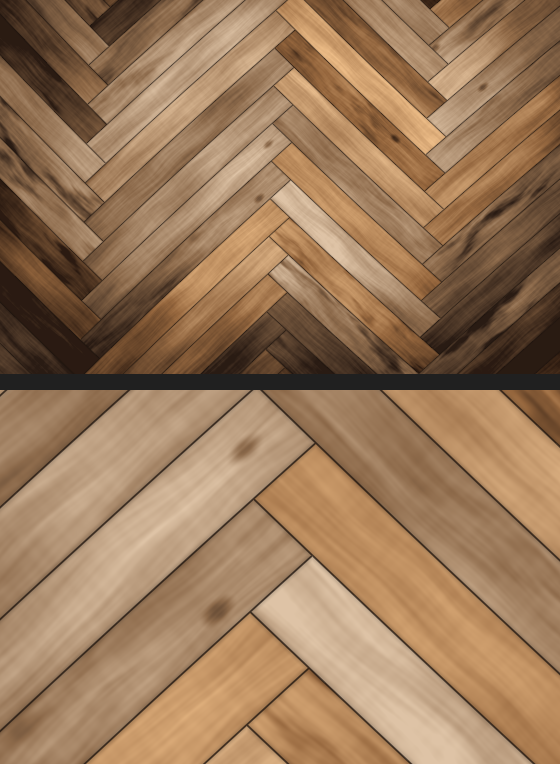
Top: the whole. Bottom: its middle third, enlarged.
Give the GLSL for this texture, as a Shadertoy shader.

```glsl
// Herringbone floor of mixed, worn wooden boards under a soft vignette.

// Layout, in units of the canvas height
const int SEAM_COUNT = 3;
const float SEAMS[SEAM_COUNT] = float[](0.254, 0.750, 1.162); // valley, peak, valley
const float ROW_HEIGHT = 0.1005;  // vertical repeat of the boards
const float SLOPE = 0.93;         // rise over run of a board
const float FIRST_CORNER = 0.460;
const float SEAM_TILT = 0.03;
const float ROW_FAN = 0.08;       // rows narrow towards the right
const float GAP_HALF_WIDTH = 0.0008;
const float GAP_STRENGTH = 0.78;
const float BEVEL_WIDTH = 0.005;

// Wood
const vec3 DARK_WOOD = vec3(0.16, 0.105, 0.075);
const vec3 MID_WOOD = vec3(0.55, 0.415, 0.293);
const vec3 PALE_WOOD = vec3(0.87, 0.765, 0.65);
const vec3 HONEY_TINT = vec3(1.07, 0.97, 0.82);
const vec3 GAP_COLOR = vec3(0.12, 0.08, 0.055);
const float BASE_TONE = 0.72;
const float BOARD_VARIATION = 0.44;
const float STAIN_STRENGTH = 0.55;

// Light
const vec2 LIGHT_CENTER = vec2(0.54, 0.58);
const float VIGNETTE = 0.70;

float hash(vec2 p) {
    vec3 q = fract(vec3(p.xyx) * 0.1031);
    q += dot(q, q.yzx + 33.33);
    return fract((q.x + q.y) * q.z);
}

float cornerSlope(vec2 cell, vec2 offset) {
    float angle = 6.2832 * hash(cell);
    return dot(vec2(cos(angle), sin(angle)), offset);
}

float gradientNoise(vec2 p) {
    vec2 i = floor(p), f = fract(p);
    vec2 u = f * f * f * (f * (f * 6.0 - 15.0) + 10.0);
    vec2 e = vec2(1.0, 0.0);
    float low = mix(cornerSlope(i, f), cornerSlope(i + e, f - e), u.x);
    float high = mix(cornerSlope(i + e.yx, f - e.yx), cornerSlope(i + 1.0, f - 1.0), u.x);
    return 1.4 * mix(low, high, u.y);
}

float fbm(vec2 p) {
    float sum = 0.0, amplitude = 0.6;
    for (int i = 0; i < 4; i++) {
        sum += amplitude * gradientNoise(p);
        p = p * 2.03 + 17.3;
        amplitude *= 0.5;
    }
    return sum;
}

// Returns wood brightness; q.x runs along the board, q.y across it
float woodTone(vec2 q, vec2 board) {
    float kind = hash(board + 7.1);
    vec2 shift = 40.0 * vec2(hash(board + 2.3), hash(board + 5.9));

    // Knot: the grain bends around it
    float side = board.x < 0.5 ? -1.0 : 1.0;
    vec2 knot = vec2(side * mix(0.08, 0.45, hash(board + 11.7)),
                     0.045 * (hash(board + 13.1) - 0.5));
    float knotDistance = length((q - knot) * vec2(0.55, 1.0));
    float hasKnot = step(0.82, hash(board + 19.3));
    q.y += hasKnot * (q.y - knot.y) * 0.8 * exp(-knotDistance * 45.0);

    vec2 g = q + vec2(0.0, 0.007 * gradientNoise(q * vec2(8.0, 15.0) + shift));
    float drift = gradientNoise(q * vec2(5.0, 6.0) + shift.yx);
    float broad = fbm(g * vec2(4.0, 28.0) + shift);
    float streaks = gradientNoise(g * vec2(7.0, 130.0) + shift);
    float fibers = gradientNoise(g * vec2(20.0, 240.0) - shift);
    float rings = sin(24.0 * gradientNoise(g * vec2(3.0, 13.0) + shift.yx));
    float sawMarks = gradientNoise(q * vec2(110.0, 18.0) + shift);
    float stain = smoothstep(0.02, 0.65, fbm(g * vec2(5.0, 19.0) - shift.yx));

    float tone = BOARD_VARIATION * (hash(board + 3.7) - 0.5);
    tone += 0.14 * drift + 0.22 * broad + 0.06 * streaks + 0.035 * fibers + 0.025 * sawMarks;
    tone += 0.02 * rings * smoothstep(0.3, 0.8, kind);
    tone -= STAIN_STRENGTH * stain * smoothstep(0.4, 0.9, kind);
    tone -= 0.35 * hasKnot * (1.0 - smoothstep(0.002, 0.012, knotDistance));
    return tone;
}

vec3 woodRamp(float tone) {
    vec3 shade = mix(DARK_WOOD, MID_WOOD, clamp(tone * 2.0, 0.0, 1.0));
    return mix(shade, PALE_WOOD, clamp(tone * 2.0 - 1.0, 0.0, 1.0));
}

void mainImage(out vec4 fragColor, in vec2 fragCoord) {
    float pixel = 1.0 / iResolution.y;
    vec2 uv = fragCoord / iResolution.xy;
    vec2 p = fragCoord * pixel;
    p.x -= SEAM_TILT * (p.y - 0.5);
    p.y += ROW_FAN * (p.y - 0.5) * (p.x - SEAMS[1]);

    // Find the column between zigzag seams; each seam sets the next one's phase
    float cosine = inversesqrt(1.0 + SLOPE * SLOPE);
    float reach = ROW_HEIGHT / (4.0 * SLOPE);
    float phase = FIRST_CORNER, direction = -1.0, column = 0.0, edge = 1.0;
    vec2 anchor = vec2(SEAMS[0], phase);
    for (int i = 0; i < SEAM_COUNT; i++) {
        float nextDirection = i % 2 == 0 ? 1.0 : -1.0;
        float zigzag = 4.0 * abs(fract((p.y - phase) / ROW_HEIGHT) - 0.5) - 1.0;
        float beyond = p.x - SEAMS[i] - reach * zigzag;
        edge = min(edge, abs(beyond) * SLOPE * cosine);
        if (beyond > 0.0) {
            direction = nextDirection;
            column = float(i + 1);
            anchor = vec2(SEAMS[i], phase);
        }
        phase += nextDirection * SLOPE * (SEAMS[min(i + 1, SEAM_COUNT - 1)] - SEAMS[i]);
    }

    // Split the column into boards
    vec2 local = p - anchor;
    float row = (local.y - direction * SLOPE * local.x) / ROW_HEIGHT - 0.5 - 0.25 * direction;
    float across = (fract(row) - 0.5) * ROW_HEIGHT * cosine;
    float along = dot(local, vec2(1.0, direction * SLOPE)) * cosine;
    edge = min(edge, 0.5 * ROW_HEIGHT * cosine - abs(across));
    vec2 board = vec2(column, floor(row) + 40.0);

    // Shade the wood, then the bevels and gaps
    float shadow = smoothstep(0.18, 0.78, length((uv - LIGHT_CENTER) * vec2(1.0, 0.95)));
    float tone = BASE_TONE + woodTone(vec2(along, across), board) - VIGNETTE * shadow;
    float honey = smoothstep(0.35, 0.95, hash(board + 23.9));
    vec3 color = woodRamp(tone) * mix(vec3(1.0), HONEY_TINT, honey);
    color *= mix(0.86, 1.0, smoothstep(0.0, BEVEL_WIDTH, edge));
    float gap = 1.0 - smoothstep(GAP_HALF_WIDTH - 0.7 * pixel, GAP_HALF_WIDTH + 0.7 * pixel, edge);
    fragColor = vec4(mix(color, GAP_COLOR, GAP_STRENGTH * gap), 1.0);
}
```
